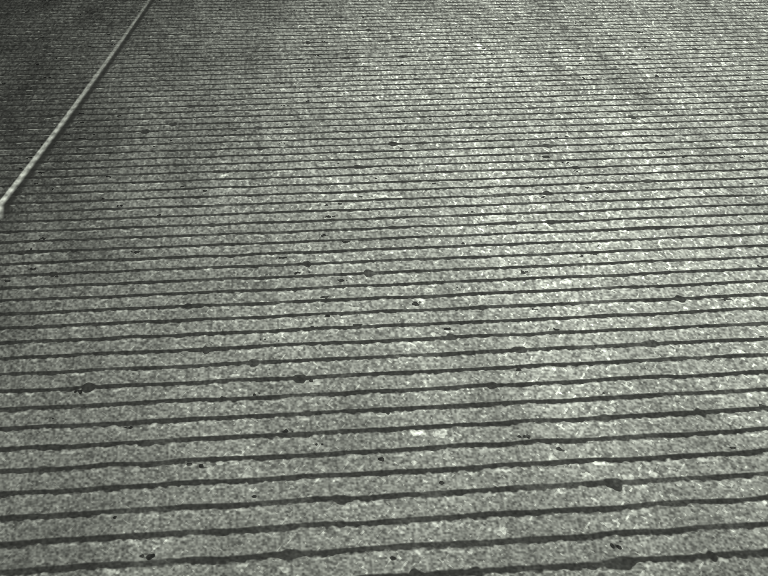
Reproduce this texture procedurally as a Shadertoy shader.

```glsl
#define HORIZON 1.446
#define PITCH_SCALE 41.4
#define GROOVE_TILT 1.8
#define GROOVE_HALF 0.112
#define VANISH_X 0.40
#define GRAIN_SCALE 225.0
#define GRAIN_CONTRAST 0.43
#define BASE_LIGHT 0.465
#define GLARE 0.23
#define TINT vec3(0.985, 1.012, 0.945)

float hash(vec2 p) {
    return fract(sin(dot(p, vec2(127.1, 311.7))) * 43758.5453);
}

float noise(vec2 p) {
    vec2 i = floor(p), f = fract(p);
    f = f * f * (3.0 - 2.0 * f);
    return mix(mix(hash(i), hash(i + vec2(1, 0)), f.x),
               mix(hash(i + vec2(0, 1)), hash(i + vec2(1, 1)), f.x), f.y);
}

float fbm(vec2 p) {
    float sum = 0.0, amp = 0.5;
    for (int i = 0; i < 3; i++) {
        sum += amp * noise(p);
        p = mat2(1.9, 0.5, -0.5, 1.9) * p + 17.3;
        amp *= 0.5;
    }
    return sum;
}

// Irregular flakes, one at most per cell
float flakes(vec2 p, float density) {
    vec2 cell = floor(p);
    float mask = 0.0;
    for (int j = -1; j <= 1; j++)
    for (int i = -1; i <= 1; i++) {
        vec2 c = cell + vec2(i, j);
        vec2 centre = c + 0.2 + 0.6 * vec2(hash(c + 3.1), hash(c + 8.7));
        float radius = mix(0.1, 0.34, hash(c + 5.3));
        float dist = length((p - centre) * vec2(0.8, 1.5)) + 0.45 * (noise(p * 5.0) - 0.5);
        mask = max(mask, step(hash(c), density) * smoothstep(radius, radius - 0.14, dist));
    }
    return mask;
}

void mainImage(out vec4 fragColor, in vec2 fragCoord) {
    vec2 p = fragCoord / iResolution.y;
    float px = 1.0 / iResolution.y;

    // Ground plane seen in perspective
    float depth = HORIZON - p.y;
    float lane = (p.x - VANISH_X) / depth;
    float row = (PITCH_SCALE - GROOVE_TILT * p.x) / depth;
    float rowPx = px * row / depth;
    float near = 1.0 - smoothstep(0.15, 0.60, rowPx);
    vec2 grit = GRAIN_SCALE * vec2((p.x - VANISH_X) / sqrt(depth), -2.3 * sqrt(depth));
    vec2 turned = mat2(0.8, 0.6, -0.6, 0.8) * grit;

    // Broad light: glare at right, shade at upper left, worn lanes
    vec2 g = (p - vec2(1.02, 0.68)) * vec2(1.6, 1.5);
    float light = BASE_LIGHT + GLARE * exp(-dot(g, g));
    light -= 0.20 * smoothstep(0.2, 0.95, p.y - 0.9 * p.x);
    light -= 0.04 * smoothstep(0.6, 0.0, p.x);
    light += 0.20 * (fbm(vec2(lane * 10.0, row * 0.15)) - 0.44);
    float wear = exp(-pow((lane - 1.17) * 22.0, 2.0)) + 0.5 * exp(-pow((lane - 0.06) * 50.0, 2.0));
    light -= 0.14 * wear * noise(vec2(lane * 60.0, row * 1.5));

    // Gritty concrete with glints, pale flakes and dark pits
    float grain = 0.5 * noise(turned) + 0.5 * noise(grit * 1.35 + 31.0) - 0.5;
    float tone = light * (1.0 + 2.0 * GRAIN_CONTRAST * grain);
    float glint = smoothstep(0.76, 0.95, noise(turned * 0.85 + 71.0));
    tone += glint * (0.08 + 0.9 * max(light - 0.42, 0.0));
    vec2 flakeUv = vec2(lane * 34.0, row * 1.15);
    tone += (0.06 + 0.25 * light) * flakes(flakeUv, 0.04 + 0.10 * smoothstep(0.4, 0.7, light));
    tone *= 1.0 - 0.6 * flakes(flakeUv * 1.3 + 50.0, 0.035);

    // Sawn grooves with crumbled edges and chipped pits
    float wander = 0.10 * (noise(vec2(lane * 18.0, row * 0.7)) - 0.5);
    float crumble = 0.10 * (noise(turned * 0.45) - 0.5) + 0.07 * (noise(grit * 0.9 + 43.0) - 0.5);
    float shifted = row - 0.24 + wander + 0.4 * crumble;
    float across = fract(shifted) - 0.5;
    float line = floor(shifted);
    float chip = smoothstep(0.84, 0.96, noise(vec2(lane * 27.0, line * 3.7)));
    float halfWidth = GROOVE_HALF + 0.7 * crumble + 0.28 * chip * noise(turned * 0.35);
    float blur = max(rowPx * 0.6, 0.045);
    float groove = 1.0 - smoothstep(halfWidth - blur, halfWidth + blur, abs(across));
    float strength = min(0.75 + 0.5 * noise(vec2(lane * 22.0, line * 5.3)), 1.0);
    strength *= mix(0.62, 0.95, near);
    float rim = smoothstep(0.13, 0.0, abs(across + halfWidth + 0.11));
    tone += 0.20 * rim * near * smoothstep(0.5, 0.9, noise(turned * 0.45 + 9.0));
    float floorTone = 0.15 + 0.13 * light + 0.10 * grain;
    tone = mix(tone, floorTone, groove * strength);

    // Metal joint strip with its shadow
    float along = clamp((p.y - 0.644) / 0.356, 0.0, 1.0);
    float stripX = 0.26 * along + 0.018 * along * (1.0 - along);
    float side = (p.x - stripX) * 0.81;
    float stripHalf = mix(0.0056, 0.0026, along);
    float present = smoothstep(0.61, 0.64, p.y);
    float shadow = smoothstep(stripHalf * 2.4, stripHalf, abs(side - stripHalf));
    tone = mix(tone, 0.17, 0.8 * present * shadow);
    float strip = 1.0 - smoothstep(stripHalf - px, stripHalf + px, abs(side));
    float beads = 0.5 + 0.5 * sin(row * 6.2832);
    float metal = mix(0.62, 0.46, along) + 0.2 * beads * (1.0 - along) + 0.25 * grain;
    metal *= 1.0 - 0.45 * smoothstep(0.0, stripHalf, side);
    tone = mix(tone, metal, present * strip);

    fragColor = vec4(clamp(tone * TINT, 0.0, 1.0), 1.0);
}
```
